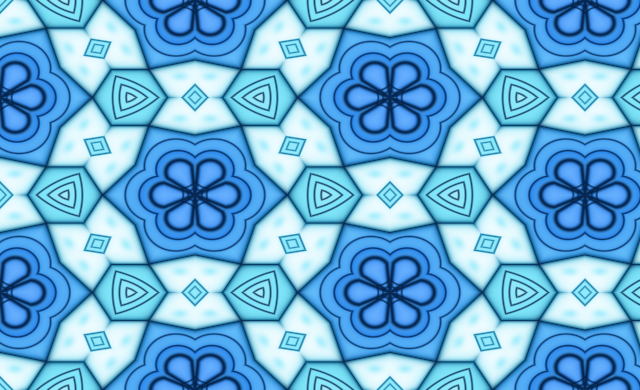
Give the GLSL for this pattern, as a Shadertoy shader.

```glsl
// Blue kaleidoscope of six-petal flowers, pale pads with diamonds, and nested triangles.

const float ROWS = 2.0;                          // flowers down the canvas
const float SQUEEZE = 0.8660254;                 // maps the widened grid to a regular hex grid
const vec2 ORIGIN = vec2(0.0, 0.5);              // one flower centre, in flower spacings
const vec2 CENTROID = vec2(0.5773503, 0.0);      // triangle centre in the folded wedge
const vec2 MIDPOINT = vec2(0.4330127, 0.25);     // diamond centre in the folded wedge
const vec2 DIAMOND = vec2(0.066, 0.056);         // half diagonals
const vec2 STAR_NORMAL = vec2(0.731, 0.682);
const float STAR_SIZE = 0.299;
const float HEX_SIZE = 0.144;
const float LINE = 0.0036;                       // half width of thin lines

const vec3 NAVY = vec3(0.01, 0.13, 0.28);
const vec3 TEAL = vec3(0.04, 0.46, 0.64);
const vec3 ROYAL = vec3(0.11, 0.47, 0.90);
const vec3 PETAL = vec3(0.42, 0.70, 1.00);
const vec3 SKY = vec3(0.42, 0.77, 0.99);
const vec3 AQUA = vec3(0.50, 0.90, 0.98);
const vec3 PALE = vec3(0.95, 0.99, 1.00);

float px;                                        // one pixel in flower spacings

float fill(float d) { return 1.0 - smoothstep(-px, px, d); }
float stroke(float d, float w) { return fill(abs(d) - w); }
float glow(float d, float w) { return exp(-abs(d) / w); }

// Nearest flower centre, then mirror into a 30 degree wedge whose x axis is a petal.
vec2 foldToWedge(vec2 p) {
    vec2 cell = vec2(2.0 * SQUEEZE, 1.0);
    vec2 a = mod(p + 0.5 * cell, cell) - 0.5 * cell;
    vec2 b = mod(p, cell) - 0.5 * cell;
    vec2 q = dot(a, a) < dot(b, b) ? a : b;
    float sector = radians(60.0);
    float angle = abs(mod(atan(q.y, q.x) + 0.5 * sector, sector) - 0.5 * sector);
    return length(q) * vec2(cos(angle), sin(angle));
}

float lobe(vec2 p, float offset, float radius) {
    return length(p - vec2(offset, 0.0)) - radius;
}

float petalDistance(vec2 p) {
    float h = clamp(p.x / 0.135, 0.0, 1.0);
    return length(p - vec2(0.135 * h, 0.0)) - 0.062 * h;
}

// Triangle with bowed sides and inner radius k.
float bowedTriangle(vec2 c, float k) {
    return length(c - vec2(4.6 * k, 0.0)) - 5.6 * k;
}

float diamondDistance(vec2 m, float scale) {
    return (dot(m, DIAMOND.yx) - scale * DIAMOND.x * DIAMOND.y) / length(DIAMOND);
}

vec3 flowerColor(vec2 p, float star) {
    float petal = petalDistance(p);
    float inner = lobe(p, 0.150, 0.098);
    float outer = lobe(p, 0.170, 0.140);

    // Bands from the rim inwards
    vec3 col = mix(SKY, ROYAL, 0.75 * glow(star, 0.022));
    col = mix(col, ROYAL, 0.45 * glow(outer, 0.012));
    vec3 band = mix(SKY, ROYAL, 0.25 + 0.5 * glow(inner, 0.012));
    band = mix(band, ROYAL, 0.5 * glow(outer, 0.010));
    col = mix(col, band, fill(outer));
    vec3 core = mix(mix(SKY, ROYAL, 0.55), ROYAL, glow(inner, 0.012));
    col = mix(col, core, fill(inner));

    // Petals with a soft, heavy outline
    vec3 leaf = mix(PETAL, ROYAL, glow(petal, 0.022));
    col = mix(col, leaf, fill(petal));
    col = mix(col, NAVY, 0.95 * exp(-pow(petal / 0.011, 2.0)));
    col = mix(col, NAVY, 0.85 * stroke(inner, LINE));
    return mix(col, NAVY, 0.8 * stroke(outer, LINE));
}

vec3 triangleColor(vec2 c, float hexEdge) {
    vec3 col = mix(AQUA, TEAL, 0.6 * glow(hexEdge, 0.016));
    for (int i = 0; i < 3; i++) {
        float k = 0.077 - 0.030 * float(i);
        float d = bowedTriangle(c, k);
        col = mix(col, mix(AQUA, PALE, 0.2 * float(i)), 0.6 * fill(d));
        col = mix(col, NAVY, 0.85 * stroke(d, LINE));
    }
    return col;
}

// m.x runs towards a flower, m.y towards a triangle.
vec3 padColor(vec2 m, float edge) {
    vec3 col = mix(PALE, AQUA, 0.95 * glow(edge, 0.026));
    vec2 spot = (m - vec2(0.108, 0.067)) / vec2(0.022, 0.034);
    col = mix(col, AQUA, 0.6 * exp(-dot(spot, spot)));
    float seam = smoothstep(0.045, 0.13, m.y);
    col = mix(col, TEAL, 0.75 * seam * glow(m.x, 0.009));

    // Nested diamonds
    float outer = diamondDistance(m, 1.0);
    col = mix(col, AQUA, 0.4 * glow(max(outer, 0.0), 0.012));
    col = mix(col, mix(AQUA, PALE, 0.15), fill(outer));
    col = mix(col, TEAL, 0.95 * stroke(outer, LINE));
    return mix(col, TEAL, 0.9 * stroke(diamondDistance(m, 0.48), 0.8 * LINE));
}

void mainImage(out vec4 fragColor, in vec2 fragCoord) {
    px = ROWS / iResolution.y;
    vec2 p = foldToWedge((fragCoord * px - ORIGIN) * vec2(SQUEEZE, 1.0));
    vec2 c = p - CENTROID;
    vec2 m = p - MIDPOINT;
    m = abs(vec2(dot(m, vec2(SQUEEZE, 0.5)), dot(m, vec2(0.5, -SQUEEZE))));

    float star = dot(p, STAR_NORMAL) - STAR_SIZE;
    float hexEdge = dot(c, vec2(-SQUEEZE, 0.5)) - HEX_SIZE;

    vec3 col = padColor(m, min(abs(star), abs(hexEdge)));
    col = mix(col, flowerColor(p, star), fill(star));
    col = mix(col, triangleColor(c, hexEdge), fill(hexEdge));

    // Shared borders, darkest where regions meet
    col = mix(col, TEAL, 0.8 * max(glow(star, 0.011), glow(hexEdge, 0.007)));
    col = mix(col, NAVY, 0.8 * max(glow(star, 0.0055), glow(hexEdge, 0.0045)));
    col = mix(col, NAVY, 0.9 * glow(length(vec2(star, hexEdge)), 0.013));
    fragColor = vec4(col, 1.0);
}
```
